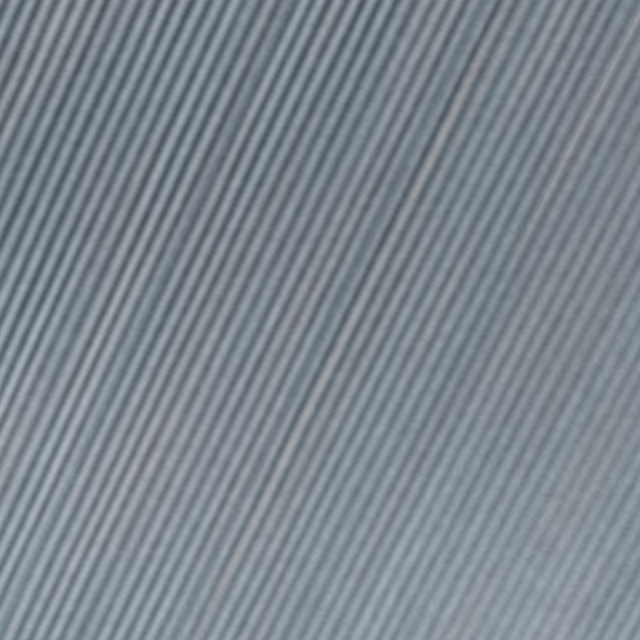
This texture is drawn by a three.js fragment shader. Its source:

```glsl
varying vec2 vUv;

const float TAU = 6.2831853;
const float SLANT = 0.49;
const float FAN = 0.08;
const float AXIS_FOOT = 0.306;
const float LINES_ACROSS = 39.0;

const vec3 GROOVE = vec3(0.372, 0.416, 0.452);
const vec3 RIDGE = vec3(0.612, 0.642, 0.674);
const vec3 FLAT_STEEL = vec3(0.445, 0.503, 0.548);
const vec3 WARM_TINT = vec3(0.028, 0.000, -0.006);
const vec3 STREAK = vec3(0.66, 0.64, 0.63);

float hash(vec2 p) {
  vec3 q = fract(vec3(p.xyx) * 0.1031);
  q += dot(q, q.yzx + 33.33);
  return fract((q.x + q.y) * q.z);
}

float noise(vec2 p) {
  vec2 cell = floor(p);
  vec2 f = fract(p);
  f = f * f * (3.0 - 2.0 * f);
  float low = mix(hash(cell), hash(cell + vec2(1.0, 0.0)), f.x);
  float high = mix(hash(cell + vec2(0.0, 1.0)), hash(cell + 1.0), f.x);
  return mix(low, high, f.y);
}

float signedNoise(vec2 p) {
  return 2.0 * noise(p + 61.0) - 1.0;
}

float band(float across, float center, float width) {
  float d = (across - center) / width;
  return exp(-d * d);
}

// Distance across the ridges, which spread apart toward the top
float fanAcross(vec2 uv) {
  float offset = uv.x - AXIS_FOOT - SLANT * uv.y;
  return offset / (1.0 + FAN * (uv.y - 0.5));
}

// Ridge height from 0 to 1
float ridgeProfile(float lane) {
  float wave = 0.5 + 0.5 * cos(TAU * lane);
  return pow(wave, 0.85);
}

// Relief fades toward the lower right
float reliefStrength(vec2 uv) {
  float fade = smoothstep(0.25, 1.4, uv.x + 0.55 * (1.0 - uv.y));
  return mix(1.06, 0.34, fade);
}

float broadLight(vec2 uv) {
  float light = mix(0.048, -0.022, smoothstep(0.0, 0.75, uv.y));
  return light + 0.024 * signedNoise(uv * 2.6);
}

void main() {
  // Coordinates along the ridges, with a slight wobble
  float across = fanAcross(vUv);
  across += 0.0009 * signedNoise(vec2(across * 30.0, vUv.y * 9.0));
  float lane = across * LINES_ACROSS;
  lane += 0.12 * signedNoise(vec2(lane * 0.45, vUv.y * 0.8));

  // Each ridge varies in depth and shade
  float depth = 0.76 + 0.48 * noise(vec2(lane * 0.8, vUv.y * 4.0));
  float shade = signedNoise(vec2(lane * 1.3, vUv.y * 2.2));
  float relief = reliefStrength(vUv) * depth;
  float height = 0.5 + (ridgeProfile(lane) - 0.53) * relief;
  vec3 color = mix(GROOVE, RIDGE, height);
  color += 0.022 * shade + broadLight(vUv);

  // Worn strips where ridges nearly merge
  float worn = max(band(across, -0.327, 0.010), band(across, -0.036, 0.010));
  color = mix(color, FLAT_STEEL + broadLight(vUv), 0.58 * worn);
  color -= 0.05 * band(across, -0.016, 0.005) * smoothstep(0.05, 0.5, vUv.y);

  // Pale warm scratches broken along their length
  float broken = smoothstep(0.25, 0.75, noise(vec2(across * 12.0, vUv.y * 8.0)));
  float scratch = 0.42 * band(across, 0.0, 0.006) * (0.25 + 0.75 * broken);
  scratch += 0.24 * band(across, 0.026, 0.005) * smoothstep(0.3, 0.9, vUv.y);
  scratch += 0.42 * band(across, 0.206, 0.0026) * smoothstep(0.3, 0.8, vUv.y);
  scratch += 0.22 * band(across, -0.306, 0.005) * broken;
  color = mix(color, STREAK, scratch);

  // Muted pink and blue patches
  float warmth = signedNoise(vec2(lane * 0.6, vUv.y * 4.0) + 17.0);
  warmth += 0.7 * signedNoise(vUv * 3.5 + 8.0);
  color += 0.5 * WARM_TINT * warmth;

  // Soft mottling and fine grain
  color += 0.018 * signedNoise(vUv * 80.0);
  color += 0.016 * signedNoise(vUv * 190.0);
  gl_FragColor = vec4(clamp(color, 0.0, 1.0), 1.0);
}
```
